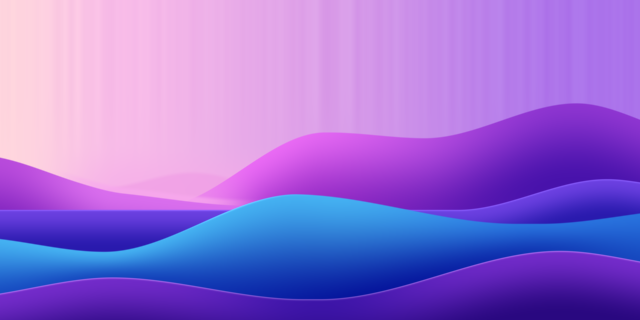
Write a Shadertoy shader that draws this background.

```glsl
// Layered rolling hills in violet and blue under a pale pink sky.
// Each crest is a sum of smooth rises and falls; each hill is shaded by
// its depth below the crest, and painted over the ones behind it.

float hash(float n) { return fract(sin(n * 127.1) * 43758.545); }

// One-dimensional gradient noise, about -0.5 to 0.5.
float gradientNoise(float x) {
    float i = floor(x), f = x - i;
    float a = (hash(i) * 2.0 - 1.0) * f;
    float b = (hash(i + 1.0) * 2.0 - 1.0) * (f - 1.0);
    return mix(a, b, f * f * f * (f * (f * 6.0 - 15.0) + 10.0));
}

// Crest heights: x runs from 0 to 2, height from 0 to 1.
float backCrest(float x) {
    return 0.354 + 0.232 * smoothstep(0.495, 1.016, x) - 0.018 * smoothstep(1.03, 1.328, x)
         + 0.109 * smoothstep(1.328, 1.802, x) - 0.107 * smoothstep(1.802, 2.21, x);
}

float leftCrest(float x) {
    return 0.516 - 0.112 * smoothstep(-0.08, 0.39, x) - 0.047 * smoothstep(0.234, 0.78, x)
         - 0.2 * smoothstep(0.8, 1.1, x);
}

float rightCrest(float x) {
    return 0.344 + 0.096 * smoothstep(1.43, 1.896, x) - 0.02 * smoothstep(1.9, 2.1, x);
}

float blueCrest(float x) {
    return 0.26 - 0.047 * smoothstep(-0.104, 0.326, x) + 0.18 * smoothstep(0.326, 0.93, x)
         - 0.0925 * smoothstep(0.91, 1.615, x) + 0.048 * smoothstep(1.69, 2.19, x);
}

float frontCrest(float x) {
    return 0.068 + 0.065 * smoothstep(-0.156, 0.352, x) - 0.068 * smoothstep(0.352, 0.95, x)
         + 0.151 * smoothstep(1.0, 1.75, x) - 0.055 * smoothstep(1.75, 2.19, x);
}

// Coverage below a crest, with a softened edge.
float below(float depth, float softness) { return smoothstep(-softness, softness, depth); }

// Thin highlight hugging a crest.
float rim(float depth) { return exp(-pow(depth / 0.004, 2.0)); }

vec3 skyColor(vec2 p) {
    vec3 sky = mix(vec3(1.0, 0.84, 0.87), vec3(0.97, 0.73, 0.91), smoothstep(0.0, 0.42, p.x));
    sky = mix(sky, vec3(0.87, 0.63, 0.91), smoothstep(0.35, 1.05, p.x));
    sky = mix(sky, vec3(0.67, 0.45, 0.92), smoothstep(0.85, 1.9, p.x));
    // Faint vertical curtains, fading toward the horizon.
    float curtains = gradientNoise(p.x * 19.0) + 0.6 * gradientNoise(p.x * 47.0 + 9.0);
    sky += curtains * vec3(0.03, 0.06, 0.02) * smoothstep(0.4, 0.75, p.y);
    // Pink haze near the horizon.
    return mix(sky, vec3(0.96, 0.67, 0.91), 0.6 * smoothstep(0.56, 0.4, p.y) * smoothstep(0.1, 0.4, p.x));
}

void mainImage(out vec4 fragColor, in vec2 fragCoord) {
    vec2 p = fragCoord / iResolution.xy * vec2(2.0, 1.0);
    float edge = 1.0 / iResolution.y;
    vec3 color = skyColor(p);

    // Pale distant rise.
    float depth = 0.40 + 0.06 * exp(-pow((p.x - 0.6) / 0.2, 2.0)) - p.y;
    color = mix(color, vec3(0.93, 0.58, 0.89), 0.45 * below(depth, 0.008));

    // Back hill: bright magenta at left, deep violet at right.
    depth = backCrest(p.x) - p.y;
    float toRight = smoothstep(0.85, 1.75, p.x);
    vec3 crestColor = mix(vec3(0.92, 0.42, 0.96), vec3(0.56, 0.21, 0.82), toRight);
    vec3 baseColor = mix(vec3(0.60, 0.17, 0.78), vec3(0.28, 0.07, 0.67), toRight);
    vec3 hill = mix(crestColor, baseColor, smoothstep(-0.02, 0.25, depth));
    hill = mix(vec3(0.92, 0.55, 0.92), hill, smoothstep(0.55, 0.85, p.x + 0.4 * (p.y - 0.38)));
    color = mix(color, hill, below(depth, edge));

    // Left hill, with a pale strip of mist along its crest.
    depth = leftCrest(p.x) - p.y;
    float mist = smoothstep(0.15, 0.35, p.x) * smoothstep(0.85, 0.6, p.x);
    color = mix(color, vec3(0.97, 0.66, 0.93), 0.75 * mist * below(depth + 0.018, 0.008));
    crestColor = mix(vec3(0.72, 0.29, 0.86), vec3(0.85, 0.43, 0.93), smoothstep(0.0, 0.35, p.x));
    hill = mix(crestColor, vec3(0.47, 0.12, 0.73), smoothstep(0.0, 0.24, depth));
    color = mix(color, hill, below(depth, edge));

    // Indigo hill at right.
    depth = rightCrest(p.x) - p.y;
    hill = mix(vec3(0.42, 0.25, 0.88), vec3(0.16, 0.10, 0.68), smoothstep(0.0, 0.12, depth));
    hill += 0.12 * rim(depth);
    color = mix(color, hill, below(depth, edge));

    // Blue wave, darkest at the foot of its middle.
    float front = frontCrest(p.x), blue = blueCrest(p.x);
    depth = blue - p.y;
    float sink = clamp(depth / (blue - front), 0.0, 1.0);
    crestColor = mix(vec3(0.27, 0.70, 0.95), vec3(0.16, 0.45, 0.87), smoothstep(1.0, 1.7, p.x));
    float center = exp(-pow((p.x - 1.15) / 0.55, 2.0));
    baseColor = mix(vec3(0.09, 0.30, 0.76), vec3(0.02, 0.08, 0.61), center);
    hill = mix(crestColor, baseColor, mix(sink, smoothstep(0.0, 1.0, sink), 0.5));
    hill += 0.15 * rim(depth) * exp(-pow((p.x - 0.74) / 0.15, 2.0));
    color = mix(color, hill, below(depth, edge));

    // Front violet hill with a light rim.
    depth = front - p.y;
    center = exp(-pow((p.x - 1.0) / 0.35, 2.0));
    crestColor = mix(vec3(0.45, 0.17, 0.79), vec3(0.24, 0.08, 0.66), center);
    hill = mix(crestColor, vec3(0.16, 0.03, 0.50), smoothstep(0.0, 0.2, depth));
    hill += vec3(0.25, 0.25, 0.15) * rim(depth);
    color = mix(color, hill, below(depth, edge));

    fragColor = vec4(clamp(color, 0.0, 1.0), 1.0);
}
```
